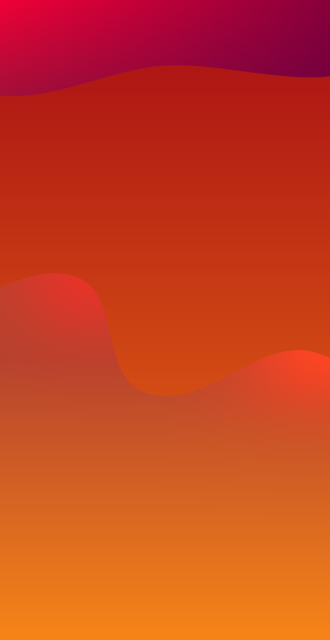
Give the GLSL for this background, as a WebGL 1 fragment shader.

```glsl
precision highp float;
uniform vec2 u_resolution;

// Height of an S-curve with level ends at a and b; larger handles make it steeper.
float sCurve(float x, vec2 a, vec2 b, float handle) {
  float target = clamp((x - a.x) / (b.x - a.x), 0.0, 1.0);
  float t = 0.5;
  float stepSize = 0.25;
  for (int i = 0; i < 16; i++) {
    float s = 1.0 - t;
    float along = 3.0 * t * s * (handle * s + (1.0 - handle) * t) + t * t * t;
    t += along < target ? stepSize : -stepSize;
    stepSize *= 0.5;
  }
  return mix(a.y, b.y, smoothstep(0.0, 1.0, t));
}

float upperWave(float x) {
  vec2 trough = vec2(0.038, 0.850);
  vec2 crest = vec2(0.530, 0.898);
  vec2 dip = vec2(0.947, 0.879);
  if (x < trough.x) return sCurve(x, vec2(-0.33, 0.883), trough, 0.333);
  if (x < crest.x) return sCurve(x, trough, crest, 0.35);
  if (x < dip.x) return sCurve(x, crest, dip, 0.333);
  return sCurve(x, dip, vec2(1.136, 0.889), 0.333);
}

float lowerWave(float x) {
  vec2 leftCrest = vec2(0.164, 0.573);
  vec2 trough = vec2(0.505, 0.3815);
  vec2 rightCrest = vec2(0.909, 0.453);
  if (x < leftCrest.x) return sCurve(x, vec2(-0.164, 0.531), leftCrest, 0.333);
  if (x < trough.x) return sCurve(x, leftCrest, trough, 0.755);
  if (x < rightCrest.x) return sCurve(x, trough, rightCrest, 0.36);
  return sCurve(x, rightCrest, vec2(1.086, 0.430), 0.333);
}

// Smooth coverage of the area below an edge, corrected for its slope.
float below(float y, float edge, float rise) {
  float slope = rise * u_resolution.y;
  float width = sqrt(1.0 + slope * slope) / u_resolution.y;
  return smoothstep(-0.75, 0.75, (edge - y) / width);
}

float glow(vec2 p, vec2 center, vec2 radius) {
  vec2 d = (p - center) / radius;
  return exp(-dot(d, d));
}

vec3 crimsonBand(vec2 p) {
  float depth = clamp((1.0 - p.y) / 0.15, 0.0, 1.0);
  vec3 top = mix(vec3(0.94, 0.0, 0.21), vec3(0.53, 0.0, 0.23), p.x);
  vec3 bottom = mix(vec3(0.64, 0.06, 0.22), vec3(0.44, 0.0, 0.25), p.x);
  return mix(top, bottom, depth);
}

vec3 redField(float y) {
  return mix(vec3(0.83, 0.30, 0.08), vec3(0.685, 0.09, 0.08),
             clamp((y - 0.38) / 0.51, 0.0, 1.0));
}

vec3 orangeHills(vec2 p) {
  vec3 amber = vec3(0.965, 0.52, 0.09);
  vec3 rust = vec3(0.71, 0.26, 0.18);
  vec3 color = mix(amber, rust, clamp(p.y / 0.44, 0.0, 1.0));
  color = mix(color, vec3(0.90, 0.20, 0.16), glow(p, vec2(0.28, 0.57), vec2(0.24, 0.10)));
  return mix(color, vec3(0.99, 0.27, 0.14), glow(p, vec2(1.0, 0.455), vec2(0.30, 0.10)));
}

void main() {
  vec2 p = gl_FragCoord.xy / u_resolution;
  float halfPixel = 0.5 / u_resolution.x;

  // Layers from back to front
  vec3 color = crimsonBand(p);
  float rise = upperWave(p.x + halfPixel) - upperWave(p.x - halfPixel);
  color = mix(color, redField(p.y), below(p.y, upperWave(p.x), rise));
  rise = lowerWave(p.x + halfPixel) - lowerWave(p.x - halfPixel);
  color = mix(color, orangeHills(p), below(p.y, lowerWave(p.x), rise));

  gl_FragColor = vec4(color, 1.0);
}
```
